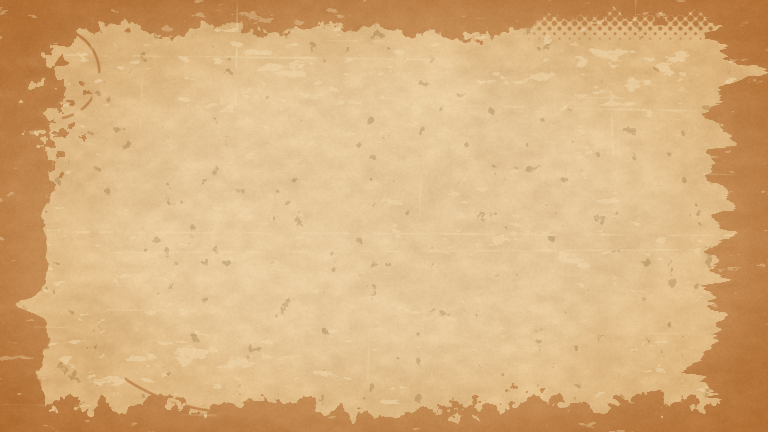
This background is drawn by a Shadertoy shader. Its source:

```glsl
const vec3 PAPER_LIGHT = vec3(0.905, 0.785, 0.605);
const vec3 PAPER_EDGE = vec3(0.86, 0.70, 0.48);
const vec3 BORDER_LIGHT = vec3(0.765, 0.545, 0.325);
const vec3 BORDER_DARK = vec3(0.70, 0.44, 0.21);
const vec3 SCRATCH = vec3(0.94, 0.84, 0.67);

float hash(vec2 p) {
    vec3 q = fract(vec3(p.xyx) * 0.1031);
    q += dot(q, q.yzx + 33.33);
    return fract((q.x + q.y) * q.z);
}

float noise(vec2 p) {
    vec2 i = floor(p), f = fract(p);
    f = f * f * (3.0 - 2.0 * f);
    return mix(mix(hash(i), hash(i + vec2(1, 0)), f.x),
               mix(hash(i + vec2(0, 1)), hash(i + vec2(1, 1)), f.x), f.y);
}

float fbm(vec2 p) {
    float sum = 0.0, weight = 0.533;
    for (int i = 0; i < 4; i++) {
        sum += weight * noise(p);
        p = mat2(1.6, 1.2, -1.2, 1.6) * p + 7.3;
        weight *= 0.5;
    }
    return sum;
}

float bump(float x, float center, float width) {
    float t = (x - center) / width;
    return exp(-t * t);
}

float patchMask(vec2 p, vec2 center, vec2 size) {
    return bump(p.x, center.x, size.x) * bump(p.y, center.y, size.y);
}

// Thin worn segment with gaps
float scratch(vec2 p, vec2 a, vec2 b, float width, float aa) {
    vec2 ab = b - a;
    float t = clamp(dot(p - a, ab) / dot(ab, ab), 0.0, 1.0);
    float wobble = (noise(p * 30.0) - 0.5) * 0.003;
    float line = 1.0 - smoothstep(width - aa, width + aa, abs(length(p - a - ab * t) + wobble));
    return line * smoothstep(0.3, 0.6, noise(p * 38.0 + a * 91.0));
}

float arc(vec2 p, vec2 center, float radius, float width, float aa) {
    return 1.0 - smoothstep(width - aa, width + aa, abs(length(p - center) - radius));
}

// Staggered dots; radius is relative to the cell
float halftone(vec2 p, float cell, float radius, float aa) {
    vec2 q = mat2(0.7071, 0.7071, -0.7071, 0.7071) * p / cell;
    float d = length(fract(q) - 0.5) - radius;
    return 1.0 - smoothstep(-aa / cell, aa / cell, d);
}

// Signed distance to the torn frame, positive on the paper
float frameDistance(vec2 p, float aspect) {
    float left = 0.106 + 0.022 * bump(p.y, 0.74, 0.15) + 0.10 * bump(p.y, 0.98, 0.09)
               - 0.07 * bump(p.y, 0.295, 0.022) - 0.02 * bump(p.y, 0.12, 0.025);
    float right = 0.112 - 0.09 * bump(p.y, 0.835, 0.028) + 0.02 * bump(p.y, 0.94, 0.05)
                + 0.06 * bump(p.y, 0.14, 0.05);
    float top = 0.068 - 0.03 * smoothstep(1.12, 1.28, p.x) + 0.015 * bump(p.x, 1.1, 0.1);
    float bottom = 0.068 - 0.035 * bump(p.x, 0.94, 0.15) + 0.028 * bump(p.x, 1.25, 0.09)
                 - 0.03 * bump(p.x, 1.40, 0.045);
    float splatter = (fbm(p * 42.0) - 0.5) * (0.035 + 0.30 * bump(p.y, 0.76, 0.16));
    float streaks = (fbm(p * vec2(9.0, 48.0)) - 0.5) * 0.15;
    float crumbs = (fbm(p * 38.0 + 17.0) - 0.5) * 0.11;
    float sides = min(p.x - left + splatter, aspect - p.x - right + streaks);
    float ends = min(1.0 - p.y - top + crumbs * 0.7, p.y - bottom + crumbs);
    return min(sides, ends) + (fbm(p * 14.0) - 0.5) * 0.025;
}

void mainImage(out vec4 fragColor, in vec2 fragCoord) {
    vec2 p = fragCoord / iResolution.y;
    float aspect = iResolution.x / iResolution.y;
    float aa = 1.0 / iResolution.y;
    vec2 centered = 2.0 * fragCoord / iResolution.xy - 1.0;

    // Mottled paper
    float vignette = smoothstep(0.45, 1.15, length(centered));
    vec3 paper = mix(PAPER_LIGHT, PAPER_EDGE, vignette);
    float mottle = (fbm(p * 5.0) - 0.5) * 0.08 + (fbm(p * vec2(28.0, 42.0)) - 0.5) * 0.09;
    paper += mottle * vec3(0.7, 0.9, 1.0);
    paper -= 0.018 * patchMask(p, vec2(0.95, 0.52), vec2(0.35, 0.25));
    paper -= 0.10 * smoothstep(0.74, 0.80, fbm(p * 36.0 + 51.0));

    // Torn border and printed dots
    float d = frameDistance(p, aspect);
    float border = 1.0 - smoothstep(-aa, aa, d);
    float depth = 1.0 - p.y;
    float dotRadius = mix(0.52, 0.12, smoothstep(0.03, 0.095, depth));
    float dotZone = smoothstep(1.18, 1.28, p.x) * (1.0 - smoothstep(1.66, 1.71, p.x))
                  * (1.0 - smoothstep(0.085, 0.10, depth));
    border = max(border, halftone(p, 0.0165, dotRadius, aa) * dotZone);
    float upperArc = arc(p, vec2(0.125, 0.83), 0.105, 0.003, aa) * step(0.12, p.x);
    float lowerArc = arc(p, vec2(0.55, 0.52), 0.475, 0.003, aa)
                   * step(0.29, p.x) * step(p.x, 0.55) * step(p.y, 0.2);
    border = max(border, max(upperArc, lowerArc) * smoothstep(0.25, 0.45, noise(p * 45.0)));

    float outer = smoothstep(0.85, 1.35, length(centered)) * 0.75
                + 0.25 * smoothstep(0.03, -0.12, d);
    vec3 brown = mix(BORDER_LIGHT, BORDER_DARK, outer) + mottle * 0.45;
    vec3 color = mix(paper, brown, border);

    // Worn flecks
    float zones = patchMask(p, vec2(1.43, 0.83), vec2(0.26, 0.11))
                + patchMask(p, vec2(0.40, 0.17), vec2(0.32, 0.08))
                + 0.8 * patchMask(p, vec2(0.60, 0.87), vec2(0.25, 0.13))
                + 0.6 * patchMask(p, vec2(1.30, 0.43), vec2(0.35, 0.08));
    float flecks = fbm(p * vec2(26.0, 58.0) + 5.0);
    float wear = smoothstep(0.0, 0.06, flecks - 0.76 + 0.17 * min(zones, 1.0)) * 0.55;

    // Scattered scratches, then the longest ones
    for (int i = 0; i < 26; i++) {
        float k = float(i);
        vec2 start = vec2(hash(vec2(k, 1.7)) * aspect, hash(vec2(k, 8.3)));
        float reach = mix(0.06, 0.25, hash(vec2(k, 4.1)));
        vec2 direction = i % 3 == 0 ? vec2(0.03, 0.7) : vec2(1.0, -0.015);
        wear = max(wear, 0.45 * scratch(p, start, start + direction * reach, 0.0012, aa));
    }
    wear = max(wear, 0.6 * scratch(p, vec2(0.15, 0.873), vec2(1.0, 0.862), 0.0015, aa));
    wear = max(wear, 0.6 * scratch(p, vec2(1.08, 0.755), vec2(1.66, 0.742), 0.0015, aa));
    wear = max(wear, 0.6 * scratch(p, vec2(0.15, 0.463), vec2(1.70, 0.455), 0.0015, aa));
    wear = max(wear, 0.6 * scratch(p, vec2(0.25, 0.415), vec2(1.62, 0.422), 0.0015, aa));
    wear = max(wear, 0.6 * scratch(p, vec2(0.545, 0.72), vec2(0.55, 1.0), 0.0022, aa));
    wear = max(wear, 0.6 * scratch(p, vec2(1.42, 0.64), vec2(1.415, 0.76), 0.0022, aa));
    color = mix(color, SCRATCH, wear * mix(1.0, 0.65, border));

    // Fine grain
    color += (noise(p * 290.0) - 0.5) * 0.025;
    fragColor = vec4(clamp(color, 0.0, 1.0), 1.0);
}
```
